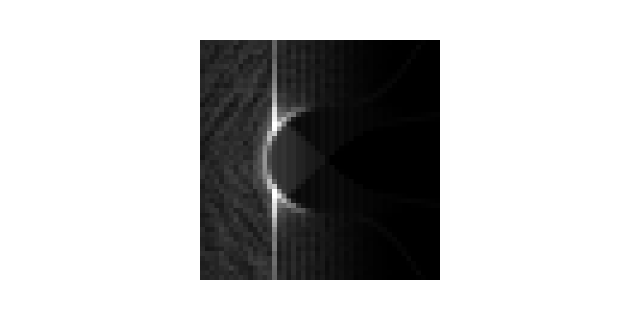
Give the GLSL for this background, as a Shadertoy shader.

```glsl
// A coarse grid of grey cells on white: a bright crescent with a vertical flare,
// streaky haze on its left and a dark wake on its right.
// Distances to a circle and soft curves set the tones; gradient noise adds grain.

const float CELLS = 50.0;            // cells along each side of the panel
const float PANEL_SIZE = 0.75;       // panel side in canvas heights
const vec2 RING_CENTER = vec2(0.49, 0.0);
const float RING_RADIUS = 0.216;
const float FLARE_X = 0.31;
const float WAKE_TIP = 0.53;
const vec3 PAPER = vec3(1.0);

vec2 hashGradient(vec2 p) {
    vec3 h = fract(vec3(p.xyx) * vec3(0.1031, 0.1030, 0.0973));
    h += dot(h, h.yzx + 33.33);
    float angle = 6.2832 * fract((h.x + h.y) * h.z);
    return vec2(cos(angle), sin(angle));
}

float gradientNoise(vec2 p) {
    vec2 i = floor(p), f = p - i;
    vec2 w = f * f * f * (f * (f * 6.0 - 15.0) + 10.0);
    vec2 e = vec2(1.0, 0.0);
    float low = mix(dot(hashGradient(i), f),
                    dot(hashGradient(i + e.xy), f - e.xy), w.x);
    float high = mix(dot(hashGradient(i + e.yx), f - e.yx),
                     dot(hashGradient(i + e.xx), f - e.xx), w.x);
    return mix(low, high, w.y);
}

float bell(float x, float width) {
    return exp(-x * x / (width * width));
}

// Mottled haze whose streaks lean towards the axis from both sides
float haze(vec2 p) {
    float bend = sqrt(p.y * p.y + 0.006);
    float streak = gradientNoise(vec2((p.x - 0.8 * bend) * 25.0 + 40.0, p.y * 8.0 + 60.0));
    float grain = gradientNoise(p * 36.7 + 90.0);
    float tone = 0.165 + 0.13 * streak + 0.09 * grain;
    return tone * mix(0.75, 1.0, smoothstep(0.0, 0.1, p.x));
}

// Striped fade to black with a faint flaring arc
float wakeOutside(vec2 p, float stripe) {
    float fade = 1.0 - smoothstep(0.28, 0.85, p.x);
    float grain = gradientNoise(p * 31.3 + 50.0);
    float tone = 0.15 * pow(fade, 1.3) * (1.0 + 0.15 * stripe + 0.5 * grain);
    float arc = 0.235 + 2.8 * pow(max(p.x - 0.62, 0.0), 2.0);
    return tone + 0.03 * bell(abs(p.y) - arc, 0.015) * smoothstep(0.6, 0.7, p.x);
}

// Grey lens behind the crescent, then a black wedge opening to the right
float shadow(vec2 p, float stripe) {
    float y = abs(p.y);
    float lens = 1.0 - smoothstep(-0.01, 0.01, p.x + 1.08 * y - WAKE_TIP);
    float lensTone = mix(0.20, 0.09, smoothstep(0.32, 0.50, p.x));
    float tone = 0.045 * (1.0 - smoothstep(0.5, 0.9, p.x)) * (1.0 + 0.2 * stripe);
    tone = mix(tone, lensTone * (1.0 + 0.06 * stripe), lens);
    float edge = 0.20 * (1.0 - exp(-max(p.x - WAKE_TIP, 0.0) * 5.5));
    float wedge = smoothstep(WAKE_TIP - 0.01, WAKE_TIP + 0.01, p.x)
                * (1.0 - smoothstep(-0.01, 0.01, y - edge));
    tone *= 1.0 - wedge;
    return tone + 0.022 * bell(y - edge, 0.012) * smoothstep(0.7, 0.85, p.x);
}

// Tone of one cell; p.x runs from 0 to 1 and p.y is measured from the axis
float cellTone(vec2 p) {
    float stripe = mod(floor(p.x * CELLS), 2.0) * 2.0 - 1.0;
    float y = abs(p.y);
    float ringDistance = length(p - RING_CENTER) - RING_RADIUS;
    float tubeDistance = p.x > RING_CENTER.x ? y - RING_RADIUS : ringDistance;
    float inside = 1.0 - smoothstep(-0.012, 0.008, tubeDistance);

    float tone = mix(haze(p), wakeOutside(p, stripe), smoothstep(0.29, 0.33, p.x));

    // Flare column, widening where it touches the crescent
    float column = 1.0 - step(0.5 / CELLS, abs(p.x - FLARE_X));
    tone += column * (0.22 + 0.28 * bell(y - 0.15, 0.16));
    tone += 0.2 * bell(p.x - FLARE_X - 0.01, 0.03) * bell(y - 0.17, 0.09);

    // Halo ahead of the crescent
    float front = 1.0 - smoothstep(0.30, 0.52, p.x);
    tone += 0.24 * front * exp(-max(tubeDistance, 0.0) * 24.0);
    tone = mix(tone, shadow(p, stripe), inside);

    // Crescent rim, brightest beside the flare
    float rim = bell(tubeDistance - 0.002, 0.015) * (1.0 - smoothstep(0.31, 0.50, p.x));
    float peak = 0.58 + 0.35 * bell(y - 0.13, 0.045);
    return clamp(mix(tone, max(tone, peak), rim), 0.0, 1.0);
}

vec3 panelColor(vec2 canvas) {
    vec2 panel = canvas / PANEL_SIZE + 0.5;
    vec2 border = abs(panel - 0.5);
    if (max(border.x, border.y) > 0.5) return PAPER;
    vec2 cell = (floor(panel * CELLS) + 0.5) / CELLS;
    return vec3(cellTone(cell - vec2(0.0, 0.5)));
}

void mainImage(out vec4 fragColor, in vec2 fragCoord) {
    // Four samples per pixel smooth the cell edges
    vec3 color = vec3(0.0);
    for (int i = 0; i < 4; i++) {
        vec2 offset = vec2(i % 2, i / 2) * 0.5 - 0.25;
        color += panelColor((fragCoord + offset - 0.5 * iResolution.xy) / iResolution.y);
    }
    fragColor = vec4(color / 4.0, 1.0);
}
```
